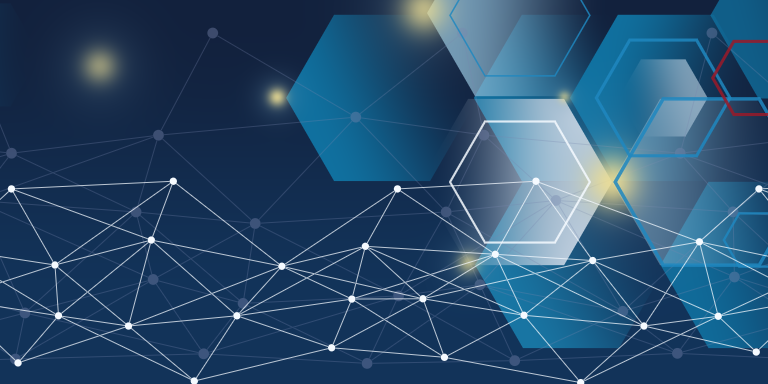
Give the GLSL for this background, as a Shadertoy shader.

```glsl
// Lengths are percent of the canvas height
const vec3 NAVY_TOP = vec3(0.07, 0.13, 0.24);
const vec3 NAVY_LOW = vec3(0.07, 0.20, 0.35);
const vec3 BLUE = vec3(0.06, 0.47, 0.66);
const vec3 PALE = vec3(0.82, 0.86, 0.91);
const vec3 HALO = vec3(0.40, 0.58, 0.70);
const vec3 GOLD = vec3(0.93, 0.87, 0.58);
const vec3 SKY = vec3(0.12, 0.53, 0.75);
const vec3 RED = vec3(0.60, 0.10, 0.16);
const vec3 WHITE = vec3(0.96, 0.98, 1.0);
const vec3 DIM = vec3(0.47, 0.52, 0.68);
const float FRONT_REACH = 46.0, BACK_REACH = 55.0;
const float FRONT_DOT = 0.95, BACK_DOT = 1.4;
const float LINE_HALF = 0.13, ROW_MARGIN = 7.0;

// Filled hexagons: centre, radius, angle of the bright side
const int FILLS = 11;
const vec4 FILL[FILLS] = vec4[](
    vec4(-5, 85.7, 15.5, 3.1), vec4(99.5, 74.5, 25, 3.5),
    vec4(148.4, 74.5, 25, 3.8), vec4(136.2, 96.6, 25, 3.1),
    vec4(173.4, 74.5, 25, 2.8), vec4(210, 96, 25, 3.4),
    vec4(148.7, 31, 25, 3.6), vec4(197, 31, 25, 3.4),
    vec4(184.4, 52.6, 25, 3.1), vec4(134.4, 52.6, 25, 0.0),
    vec4(172.7, 74.5, 11.6, 0.2));
// Paleness and opacity of each fill
const vec2 TINT[FILLS] = vec2[](
    vec2(0, 0.3), vec2(0, 0.9), vec2(0, 0.9), vec2(0.65, 0.8),
    vec2(0, 0.9), vec2(0, 0.7), vec2(0.05, 0.9), vec2(0, 0.8),
    vec2(0.7, 0.5), vec2(1, 0.95), vec2(0.85, 0.65));

// Outlined hexagons: centre, radius, half width
const int RINGS = 6;
const vec4 RING[RINGS] = vec4[](
    vec4(135.4, 96, 18.2, 0.2), vec4(172.7, 74.5, 17.4, 0.4),
    vec4(185.2, 52.6, 25, 0.45), vec4(196.5, 37.5, 8, 0.3),
    vec4(196.6, 79.7, 11, 0.4), vec4(135.4, 52.6, 18.2, 0.28));

// Lights: centre, radius, strength
const int LIGHTS = 6;
const vec4 LIGHT[LIGHTS] = vec4[](
    vec4(26, 82.8, 4.5, 0.55), vec4(72.2, 74.7, 2.3, 0.85),
    vec4(110.5, 97.5, 6, 0.75), vec4(159.4, 52.6, 7, 0.9),
    vec4(147, 74.7, 1.6, 0.6), vec4(122, 31.5, 2.8, 0.65));

// Node rows, front then back: first x, spacing, height
const int FRONT_ROWS = 4, ALL_ROWS = 9;
const vec3 ROW[ALL_ROWS] = vec3[](
    vec3(1.5, 48, 51.8), vec3(13.5, 28.3, 33.9), vec3(11.7, 25.3, 19),
    vec3(4.7, 38.5, 5.5), vec3(-9.6, 65, 91.4), vec3(1.8, 43, 64.8),
    vec3(-6.5, 39, 44.8), vec3(6.5, 30.7, 23.2), vec3(4, 44.3, 6.5));
// Sideways and vertical sway of each row, then its frequencies and phases
const vec2 SWAY[ALL_ROWS] = vec2[](
    vec2(6.2, 1), vec2(3.4, -3.6), vec2(4.2, -3.9), vec2(7.8, -5.2),
    vec2(0), vec2(5, -4.7), vec2(5.7, -3), vec2(5.2, -4.7), vec2(5, 1.5));
const vec4 WAVE[ALL_ROWS] = vec4[](
    vec4(2.6, 2.9, 3.14, -1.57), vec4(2.6, 2.9, 2.6, 2.2),
    vec4(2, 2.14, 1.25, 0.32), vec4(1.25, 0, 2, 0), vec4(0),
    vec4(2.6, 2.9, 1.57, 1.57), vec4(2.6, 0, 1.57, -1.57),
    vec4(2.6, 0, 2.6, 1.57), vec4(1.25, 0, 2, 0));

float hexagon(vec2 p, float radius) {
    p = abs(p);
    return max(p.y, dot(p, vec2(0.866, 0.5))) - 0.866 * radius;
}

vec2 node(vec3 row, vec2 sway, vec4 wave, float i) {
    return vec2(row.x + row.y * i, row.z) + sway * sin(wave.xz * i + wave.yw);
}

// Squared distance to a link, or far away when its ends lie out of reach
float link(vec2 p, vec2 a, vec2 b, float reach) {
    vec2 ab = b - a, ap = p - a;
    float len2 = dot(ab, ab);
    if (len2 > reach * reach) return 1e6;
    ap -= ab * clamp(dot(ap, ab) / len2, 0.0, 1.0);
    return dot(ap, ap);
}

// Distances to the nearest link and node, from the rows around p only
vec2 network(vec2 p, int first, int end, float reach) {
    vec2 nearest = vec2(1e6);
    for (int r = first; r < end; r++) {
        int n = min(r + 1, end - 1);
        vec3 row = ROW[r], next = ROW[n];
        if (p.y > row.z + ROW_MARGIN || p.y < next.z - ROW_MARGIN) continue;
        vec2 sway = SWAY[r], nextSway = SWAY[n];
        vec4 wave = WAVE[r], nextWave = WAVE[n];
        float i = floor((p.x - row.x) / row.y) - 1.0;
        vec2 a = node(row, sway, wave, i);
        for (int s = 0; s < 4; s++) {
            vec2 beside = node(row, sway, wave, ++i);
            nearest.y = min(nearest.y, dot(p - a, p - a));
            nearest.x = min(nearest.x, link(p, a, beside, reach));
            float below = floor((a.x - next.x) / next.y) - 1.0;
            for (int k = 0; k < 4 && n > r; k++)
                nearest.x = min(nearest.x, link(p, a,
                    node(next, nextSway, nextWave, below + float(k)), reach));
            a = beside;
        }
    }
    return sqrt(nearest);
}

void mainImage(out vec4 fragColor, in vec2 fragCoord) {
    float pixel = 100.0 / iResolution.y;
    vec2 p = fragCoord * pixel;
    vec3 col = mix(NAVY_LOW, NAVY_TOP, smoothstep(20.0, 95.0, p.y));
    // Translucent hexagons
    for (int i = 0; i < FILLS; i++) {
        vec4 h = FILL[i];
        vec2 q = p - h.xy, tint = TINT[i];
        float edge = clamp(0.5 - hexagon(q, h.z) / pixel, 0.0, 1.0);
        if (edge == 0.0) continue;
        float shade = 0.5 + 0.5 * dot(q / h.z, vec2(cos(h.w), sin(h.w)));
        col = mix(col, mix(BLUE, PALE, tint.x), edge * tint.y * smoothstep(0.05, 0.9, shade));
    }
    // Faint network
    vec2 back = network(p, FRONT_ROWS, ALL_ROWS, BACK_REACH);
    vec2 cover = clamp((vec2(LINE_HALF, BACK_DOT) - back) / pixel + 0.5, 0.0, 1.0);
    col = mix(col, DIM, max(0.3 * cover.x, 0.42 * cover.y));
    // Lights with wide halos
    for (int i = 0; i < LIGHTS; i++) {
        vec4 g = LIGHT[i];
        vec2 q = (p - g.xy) / g.z;
        float d2 = dot(q, q);
        if (d2 > 40.0) continue;
        col = mix(col, HALO, 0.35 * g.w * exp(-d2 / 6.0));
        col = mix(col, GOLD, g.w * exp(-d2));
    }
    // Hexagon outlines
    for (int i = 0; i < RINGS; i++) {
        vec4 h = RING[i];
        float d = abs(hexagon(p - h.xy, h.z)) - h.w;
        vec3 ink = i < 4 ? SKY : i == 4 ? RED : WHITE;
        col = mix(col, ink, 0.85 * clamp(0.5 - d / pixel, 0.0, 1.0));
    }
    // Bright network
    vec2 front = network(p, 0, FRONT_ROWS, FRONT_REACH);
    cover = clamp((vec2(LINE_HALF, FRONT_DOT) - front) / pixel + 0.5, 0.0, 1.0);
    fragColor = vec4(mix(col, WHITE, max(0.75 * cover.x, cover.y)), 1.0);
}
```
